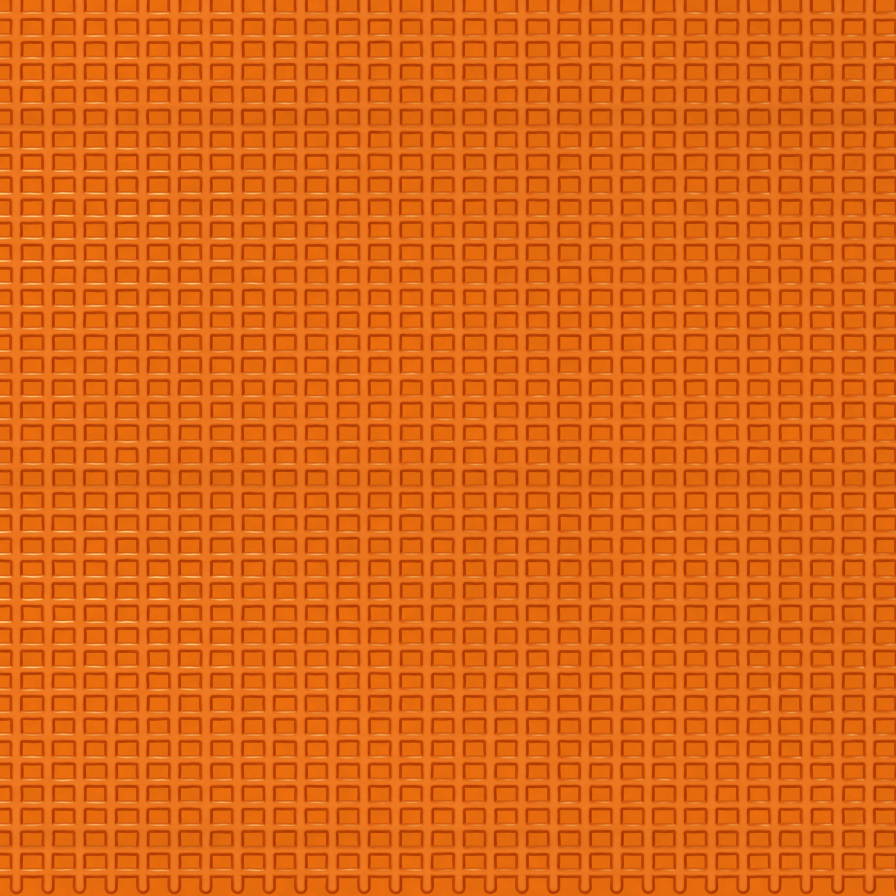
A Shadertoy shader for this texture:

```glsl
const vec2 GRID = vec2(28.36, 39.73);       // repeats across and down
const vec2 PHASE = vec2(0.02, 0.21);        // centre of the first pocket, in cells
const vec2 POCKET = vec2(0.0131, 0.0098);   // half size of a pocket
const float CORNER = 0.0032;
const float WALL = 0.0030;                  // width of the sloping wall
const float SOFT = 0.0008;
const float LAST_ROW = 39.0;                // row left open at the bottom
const float RIB_END = 0.0035;               // reach of the ribs into that row
const float SEAM_ROWS = 16.0;               // rows between embossing seams
const float SEAM_START = 5.5;
const float WOBBLE = 0.0007;
const float SIZE_JITTER = 0.035;

const vec3 FLOOR_COLOR = vec3(0.905, 0.420, 0.055);
const vec3 RIB_COLOR = vec3(0.900, 0.415, 0.075);
const vec3 CREST_COLOR = vec3(0.935, 0.480, 0.145);
const vec3 SLOPE_COLOR = vec3(0.820, 0.350, 0.060);
const vec3 SHADOW_COLOR = vec3(0.680, 0.225, 0.012);
const vec3 GLINT_COLOR = vec3(0.990, 0.760, 0.450);

vec2 hash2(vec2 p) {
    p = vec2(dot(p, vec2(127.1, 311.7)), dot(p, vec2(269.5, 183.3)));
    return fract(sin(p) * 43758.55);
}

float gradDot(vec2 i, vec2 f, vec2 corner) {
    return dot(hash2(i + corner) * 2.0 - 1.0, f - corner);
}

float gradientNoise(vec2 p) {
    vec2 i = floor(p), f = p - i;
    vec2 u = f * f * f * (f * (f * 6.0 - 15.0) + 10.0);
    return mix(mix(gradDot(i, f, vec2(0, 0)), gradDot(i, f, vec2(1, 0)), u.x),
               mix(gradDot(i, f, vec2(0, 1)), gradDot(i, f, vec2(1, 1)), u.x), u.y);
}

vec2 cellOf(vec2 p) {
    vec2 cell = floor(p * GRID - PHASE + 0.5);
    return vec2(cell.x, min(cell.y, LAST_ROW));
}

vec2 cellOffset(vec2 p, vec2 cell) {
    return p - (cell + PHASE) / GRID;
}

// Signed distance to the pocket edge, negative inside
float pocketDistance(vec2 p) {
    p += WOBBLE * vec2(gradientNoise(p * 95.0), gradientNoise(p * 95.0 + 37.0));
    vec2 cell = cellOf(p);
    vec2 d = cellOffset(p, cell);
    if (cell.y >= LAST_ROW) {
        // Open row: only rounded rib ends stand in it
        vec2 toRib = vec2(0.5 / GRID.x - abs(d.x), max(d.y - RIB_END, 0.0));
        float rib = length(toRib) - (0.5 / GRID.x - POCKET.x);
        return max(-POCKET.y - d.y, -rib);
    }
    vec2 size = POCKET * (1.0 + SIZE_JITTER * (hash2(cell) * 2.0 - 1.0));
    vec2 e = abs(d) - size + CORNER;
    return length(max(e, 0.0)) + min(max(e.x, e.y), 0.0) - CORNER;
}

void mainImage(out vec4 fragColor, in vec2 fragCoord) {
    vec2 p = fragCoord / iResolution.xy;
    p.y = 1.0 - p.y;
    float soft = max(SOFT, 0.7 / iResolution.y);

    float dist = pocketDistance(p);
    vec2 step2 = vec2(0.0006, 0.0);
    vec2 slope = vec2(pocketDistance(p + step2.xy) - pocketDistance(p - step2.xy),
                      pocketDistance(p + step2.yx) - pocketDistance(p - step2.yx));
    vec2 normal = slope / max(length(slope), 1e-5);

    vec2 cell = cellOf(p);
    vec2 d = cellOffset(p, cell);
    vec2 rnd = hash2(cell + 71.0);
    float seamPhase = fract((cell.y - SEAM_START) / SEAM_ROWS);
    float seam = smoothstep(0.9, 0.97, seamPhase);

    // Rib tops, lighter along the crest
    float crest = smoothstep(0.0006, 0.0024, dist);
    crest *= 0.75 + 0.5 * gradientNoise(p * vec2(30.0, 55.0));
    vec3 color = mix(RIB_COLOR, CREST_COLOR, clamp(crest, 0.0, 1.0));

    // Sloping walls: dark above and at the sides, lighter below
    float dark = (1.0 - smoothstep(0.1, 0.9, normal.y)) * (0.85 - 0.15 * normal.x);
    dark *= 0.92 + 0.5 * gradientNoise(p * 70.0);
    vec3 wallColor = mix(SLOPE_COLOR, SHADOW_COLOR, clamp(dark, 0.0, 1.0));
    color = mix(color, wallColor, 1.0 - smoothstep(-soft, soft, dist));

    // Pocket floor
    vec3 floorColor = FLOOR_COLOR * (1.0 + 0.05 * gradientNoise(p * 48.0 + 9.0));
    color = mix(color, floorColor, 1.0 - smoothstep(-WALL - soft, -WALL + soft, dist));

    // Glints on the lower lip, long at the left and short at the right
    float lip = exp(-pow((dist + 0.0004) / max(0.0011, soft), 2.0));
    lip *= smoothstep(0.55, 0.95, normal.y);
    float center = POCKET.x * mix(0.0, 0.55, p.x) * (rnd.x * 2.0 - 0.4);
    float span = exp(-pow((d.x - center) / (POCKET.x * mix(1.1, 0.5, p.x)), 2.0));
    float band = smoothstep(0.0, 0.15, seamPhase) * (1.0 - smoothstep(0.3, 0.6, seamPhase));
    float leftLight = 1.0 - smoothstep(0.05, 0.55, p.x);
    float strength = 0.3 + 0.4 * rnd.y + leftLight * (0.25 + 0.4 * band);
    color = mix(color, GLINT_COLOR, clamp(lip * span * strength * (1.0 - 0.7 * seam), 0.0, 1.0));

    // Broad light and fine grain
    float light = 1.01 - 0.025 * p.x + 0.03 * gradientNoise(p * 3.0 + 5.0);
    light += 0.025 * gradientNoise(p * 210.0) - 0.02 * seam;
    fragColor = vec4(clamp(color * light, 0.0, 1.0), 1.0);
}
```
